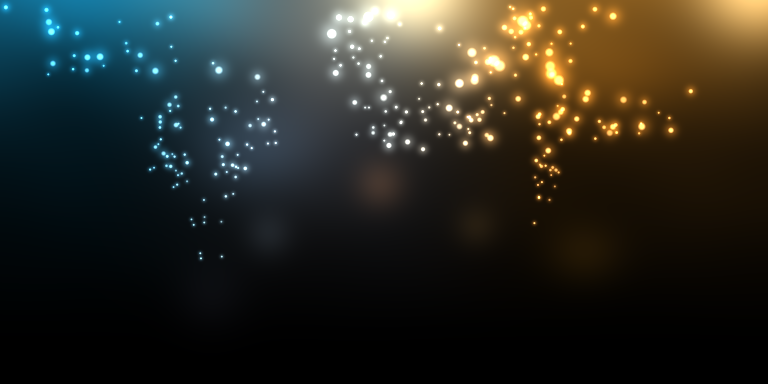
A WebGL 2 fragment shader for this background:

```glsl
#version 300 es
precision highp float;
// Drifting sparkles, cyan to gold, under a hazy light that fades to black below.

uniform vec2 u_resolution;
out vec4 fragColor;

const int CLUSTERS = 11;
const int SPARKS = 24;

// Cluster centre (xy) and half extent (zw), in canvas heights.
const vec4 clusters[CLUSTERS] = vec4[](
    vec4(0.27, 0.88, 0.30, 0.12), vec4(0.43, 0.66, 0.09, 0.14),
    vec4(0.64, 0.72, 0.15, 0.19), vec4(0.54, 0.46, 0.13, 0.17),
    vec4(0.94, 0.88, 0.16, 0.11), vec4(1.02, 0.70, 0.16, 0.10),
    vec4(1.27, 0.87, 0.16, 0.13), vec4(1.46, 0.86, 0.17, 0.15),
    vec4(1.58, 0.70, 0.26, 0.08), vec4(1.43, 0.57, 0.07, 0.17),
    vec4(1.22, 0.69, 0.17, 0.07));

vec3 hash3(float n) {
    vec3 q = fract(vec3(n) * vec3(0.1031, 0.1030, 0.0973));
    q += dot(q, q.yzx + 33.33);
    return fract((q.xxy + q.yzz) * q.zyx);
}

vec2 gradientAt(vec2 cell) {
    float angle = 6.2832 * hash3(dot(cell, vec2(17.0, 59.0)) + 400.0).x;
    return vec2(cos(angle), sin(angle));
}

float gradientNoise(vec2 p) {
    vec2 i = floor(p), f = fract(p);
    vec2 w = f * f * f * (f * (f * 6.0 - 15.0) + 10.0);
    vec2 e = vec2(1.0, 0.0);
    float low = mix(dot(gradientAt(i), f), dot(gradientAt(i + e), f - e), w.x);
    float high = mix(dot(gradientAt(i + e.yx), f - e.yx),
                     dot(gradientAt(i + 1.0), f - 1.0), w.x);
    return mix(low, high, w.y);
}

float glow(vec2 p, vec2 centre, vec2 size) {
    vec2 d = (p - centre) / size;
    return exp(-dot(d, d));
}

// Blends three colours from left, through the middle, to the right.
vec3 acrossTint(float x, vec3 left, vec3 middle, vec3 right) {
    vec3 c = mix(left, middle, smoothstep(0.2, 0.85, x));
    return mix(c, right, smoothstep(0.95, 1.45, x));
}

vec3 background(vec2 p) {
    // Dim body of haze and the brighter band along the top.
    vec3 body = acrossTint(p.x, vec3(0.01, 0.08, 0.11), vec3(0.14, 0.145, 0.16),
                           vec3(0.14, 0.09, 0.025));
    vec3 band = acrossTint(p.x, vec3(0.06, 0.36, 0.48), vec3(0.24, 0.27, 0.26),
                           vec3(0.38, 0.26, 0.09));
    float haze = 1.0 + 0.3 * gradientNoise(p * vec2(3.0, 4.0));
    vec3 c = body * smoothstep(0.07, 0.75, p.y) * haze;
    c += band * pow(smoothstep(0.5, 1.08, p.y), 1.6) * haze;

    // Lamps above the top edge.
    c += vec3(0.62, 0.56, 0.40) * glow(p, vec2(1.07, 1.04), vec2(0.14, 0.13));
    c += vec3(0.22, 0.19, 0.13) * glow(p, vec2(1.10, 1.00), vec2(0.28, 0.26));
    c += vec3(0.62, 0.56, 0.42) * glow(p, vec2(1.96, 1.04), vec2(0.16, 0.14));
    c += vec3(0.05, 0.14, 0.16) * glow(p, vec2(0.48, 1.02), vec2(0.20, 0.12));
    c += vec3(0.14, 0.08, 0.01) * glow(p, vec2(1.62, 0.80), vec2(0.22, 0.13));

    // Soft blurred spots lower down.
    c += vec3(0.09, 0.13, 0.17) * glow(p, vec2(0.67, 0.62), vec2(0.17, 0.13));
    c += vec3(0.16, 0.10, 0.06) * glow(p, vec2(0.99, 0.52), vec2(0.065));
    c += vec3(0.07, 0.08, 0.09) * glow(p, vec2(0.70, 0.39), vec2(0.06));
    c += vec3(0.08, 0.06, 0.03) * glow(p, vec2(1.24, 0.41), vec2(0.055));
    c += vec3(0.09, 0.06, 0.01) * glow(p, vec2(1.52, 0.34), vec2(0.10, 0.08));
    c += vec3(0.03, 0.03, 0.04) * glow(p, vec2(0.55, 0.23), vec2(0.09));
    return c;
}

vec3 sparkles(vec2 p, float pixel) {
    vec3 sum = vec3(0.0);
    for (int i = 0; i < CLUSTERS; i++) {
        for (int j = 0; j < SPARKS; j++) {
            float id = float(i * SPARKS + j) + 1.0;
            vec3 h = hash3(id * 7.31);
            vec2 offset = (h.xy * 2.0 - 1.0) * mix(0.6, 1.0, h.z);
            // Clusters narrow toward their lower end.
            offset.x *= mix(0.6, 1.0, h.y);
            vec2 centre = clusters[i].xy + offset * clusters[i].zw;
            float d = length(p - centre);
            if (d > 0.12) continue;

            // Higher sparks are larger; gold ones larger still.
            float size = hash3(id * 3.17 + 90.0).x;
            float gold = smoothstep(0.9, 1.3, centre.x);
            float radius = 0.0025 + (0.011 + 0.005 * gold) * size * size
                         * smoothstep(0.35, 0.95, centre.y);
            vec3 tint = acrossTint(centre.x, vec3(0.12, 0.68, 0.92),
                                   vec3(0.82, 0.90, 0.92), vec3(1.0, 0.60, 0.18));
            float core = 1.0 - smoothstep(radius * 0.5 - pixel * 0.4,
                                          radius + pixel * 0.6, d);
            float halo = exp(-d * d / (radius * radius * 5.0));
            float light = mix(0.6, 1.0, h.z);
            sum += light * (mix(tint, vec3(1.0, 0.98, 0.9), 0.45) * core
                            + tint * halo * 0.4);
        }
    }
    return sum;
}

void main() {
    vec2 p = gl_FragCoord.xy / u_resolution.y;
    p.x *= 2.0 * u_resolution.y / u_resolution.x;
    vec3 color = background(p) + sparkles(p, 1.0 / u_resolution.y);
    fragColor = vec4(min(color, 1.0), 1.0);
}
```
